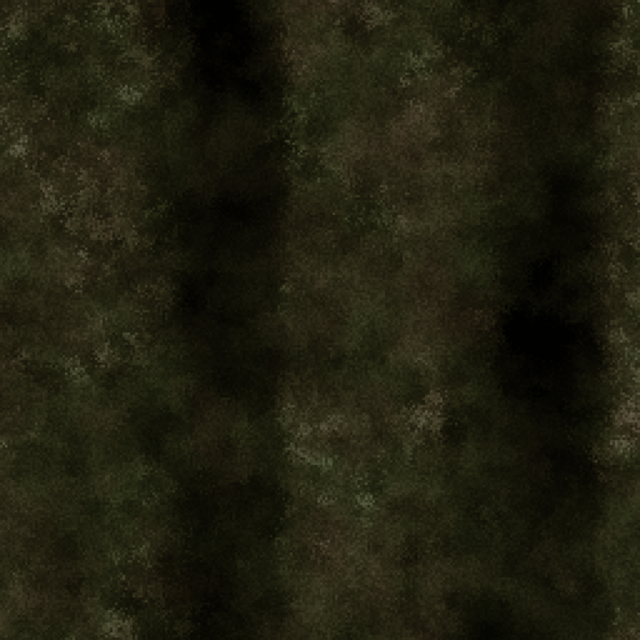
A Shadertoy shader for this texture:

```glsl
// Dark mossy rock wall: broad vertical folds with black hollows,
// covered by mottled olive and brown stains of layered noise.
// Each grain samples the stains at a scattered position, fraying their edges.

const float GRAINS = 256.0; // grains across the canvas

float hash(vec2 p) {
    vec3 q = fract(vec3(p.xyx) * 0.1031);
    q += dot(q, q.yzx + 33.33);
    return fract((q.x + q.y) * q.z);
}

float noise(vec2 p) {
    vec2 cell = floor(p), f = fract(p);
    f = f * f * (3.0 - 2.0 * f);
    return mix(mix(hash(cell), hash(cell + vec2(1, 0)), f.x),
               mix(hash(cell + vec2(0, 1)), hash(cell + vec2(1, 1)), f.x), f.y);
}

float fbm(vec2 p) {
    float sum = 0.0, weight = 0.5;
    for (int i = 0; i < 5; i++) {
        sum += weight * noise(p);
        p = mat2(1.6, 1.2, -1.2, 1.6) * p + 17.3;
        weight *= 0.6;
    }
    return sum / 1.153;
}

// Light across the folds: a steep left edge, then a slow fall into shade
float foldLight(vec2 p) {
    float s = 2.0 * p.x + 0.06 + 0.14 * (fbm(p * 8.0 + 40.0) - 0.5);
    float phase = fract(s);
    float lit = 1.0 - smoothstep(0.36, 0.72, phase);
    return max(lit, smoothstep(0.9, 1.0, phase));
}

// Black hollows, staggered by half the height from fold to fold
float hollow(vec2 p) {
    float s = 2.0 * p.x + 0.06;
    float dx = fract(s) - 0.72;
    float dy = fract(p.y - 0.02 - 0.5 * floor(s) + 0.5) - 0.5;
    return exp(-dx * dx / 0.02 - dy * dy / 0.025);
}

vec3 grainColor(vec2 cell) {
    vec2 p = (cell + 0.5) / GRAINS;
    vec2 scatter = vec2(hash(cell + 300.0), hash(cell + 711.0)) - 0.5;
    vec2 q = p + 0.018 * scatter;

    float light = foldLight(q);
    float stain = fbm(q * 9.0 + 5.0) - 0.5;
    float mottle = fbm(q * 34.0 + 90.0) - 0.5;
    float tone = 0.077 + 0.068 * light + 0.16 * stain;
    tone += 0.16 * mottle * (0.5 + 0.5 * light);
    tone -= 0.07 * hollow(q);

    // Pale lichen flakes gather in small patches on the lit faces
    float patches = smoothstep(0.42, 0.66, fbm(q * 9.0 + 150.0));
    float flakes = smoothstep(0.54, 0.66, fbm(q * 55.0 + 210.0));
    tone += 0.12 * patches * flakes * (0.2 + 0.8 * light);
    tone *= 0.8 + 0.4 * hash(cell + 57.0);
    tone = max(tone, 0.004);

    // Hue drifts gently between moss green and rusty brown
    float rust = fbm(q * 12.0 + 260.0) - 0.5;
    vec3 color = tone * vec3(1.04, 1.0, 0.3 + 1.4 * tone);
    return color * (1.0 + rust * vec3(0.24, -0.24, 0.1));
}

void mainImage(out vec4 fragColor, in vec2 fragCoord) {
    // Blend neighbouring grains so that their edges stay soft
    vec2 grid = fragCoord / iResolution.xy * GRAINS - 0.5;
    vec2 cell = floor(grid);
    vec2 f = smoothstep(0.1, 0.9, grid - cell);
    vec3 low = mix(grainColor(cell), grainColor(cell + vec2(1, 0)), f.x);
    vec3 high = mix(grainColor(cell + vec2(0, 1)), grainColor(cell + vec2(1, 1)), f.x);
    fragColor = vec4(mix(low, high, f.y), 1.0);
}
```
